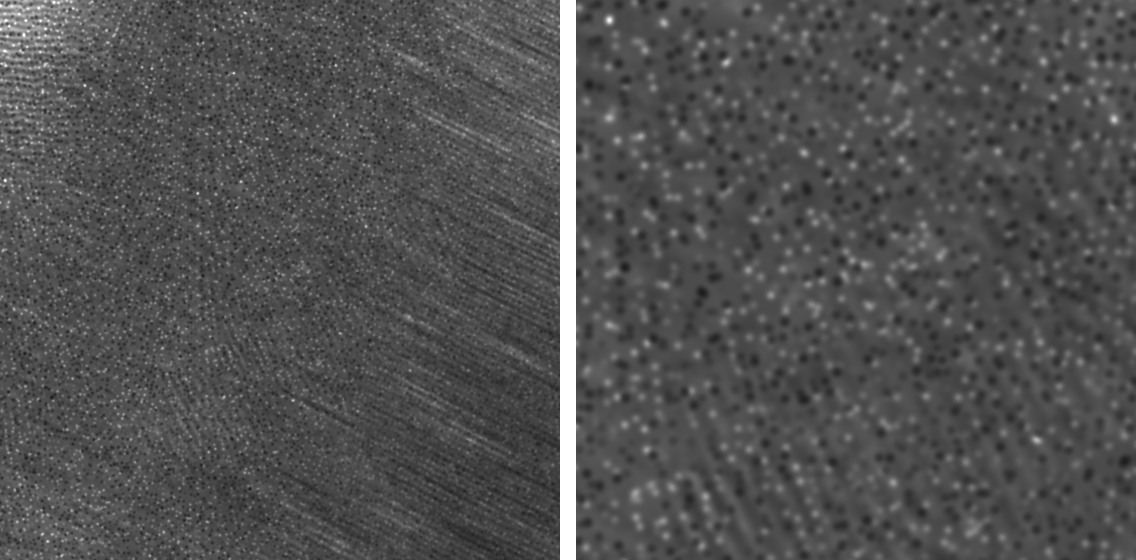
Left, the full canvas; right, a detail of the centre.
Reproduce this texture procedurally as a Shadertoy shader.

```glsl
#define BASE_GRAY 0.304
#define CONTRAST 0.175
#define GRAIN_FREQ 130.0
#define SLANT_FREQ 84.0
#define SLANT_ANGLE -0.47
#define STEEP_FREQ 68.0
#define STEEP_ANGLE -1.10
#define LEVEL_FREQ 74.0
#define LEVEL_ANGLE -0.04
#define TAU 6.2831853

vec3 hash3(vec2 cell) {
    vec3 q = fract(cell.xyx * vec3(0.1031, 0.1030, 0.0973));
    q += dot(q, q.yxz + 33.33);
    return fract((q.xxy + q.yzz) * q.zyx);
}

// Cellular noise: jittered soft spots of random sign, about unit deviation
float grain(vec2 p) {
    vec2 cell = floor(p), f = p - cell;
    float sum = 0.0;
    for (int y = -1; y <= 1; y++)
    for (int x = -1; x <= 1; x++) {
        vec2 offset = vec2(x, y);
        vec3 h = hash3(cell + offset + 300.0);
        vec2 d = offset + h.xy - f;
        float r2 = dot(d, d);
        sum += (2.0 * h.z - 1.0) * (1.0 - 2.5 * r2) * exp(-5.0 * r2);
    }
    return 3.9 * sum;
}

// Coordinates along (x) and across (y) a direction
vec2 turn(vec2 p, float angle) {
    float c = cos(angle), s = sin(angle);
    return vec2(c * p.x + s * p.y, c * p.y - s * p.x);
}

float glow(vec2 p, vec2 center, vec2 radius) {
    vec2 d = (p - center) / radius;
    return exp(-dot(d, d));
}

float segmentDistance(vec2 p, vec2 a, vec2 b) {
    vec2 ab = b - a;
    return length(p - a - ab * clamp(dot(p - a, ab) / dot(ab, ab), 0.0, 1.0));
}

// Slightly wandering parallel fringes
float fringes(vec2 q, float freq) {
    float wander = 0.7 * sin(23.0 * q.x + 9.0 * q.y) + 0.5 * sin(41.0 * q.y - 13.0 * q.x);
    return sin(TAU * freq * q.y + wander);
}

float shading(vec2 p) {
    float s = BASE_GRAY;
    s += 0.24 * glow(p, vec2(0.0, 1.0), vec2(0.17, 0.10));
    s += 0.09 * glow(p, vec2(0.0, 0.85), vec2(0.13, 0.28));
    s += 0.07 * glow(p, vec2(1.0, 0.93), vec2(0.22, 0.28));
    s += 0.06 * glow(p, vec2(0.08, 0.05), vec2(0.13, 0.10));
    s += 0.03 * glow(p, vec2(0.33, 0.25), vec2(0.14, 0.10));
    s -= 0.04 * glow(p, vec2(0.43, 0.15), vec2(0.10, 0.10));
    s -= 0.07 * glow(p, vec2(1.05, 0.0), vec2(0.40, 0.40));
    return s + 0.004 * grain(p * 9.0);
}

void mainImage(out vec4 fragColor, in vec2 fragCoord) {
    vec2 p = fragCoord / iResolution.xy;
    vec2 slant = turn(p, SLANT_ANGLE);
    vec2 steep = turn(p, STEEP_ANGLE);
    vec2 level = turn(p, LEVEL_ANGLE);

    // Regions of the three fringe families, with ragged borders
    float ragged = 0.02 * grain(p * 13.0);
    float edge = 0.47 + 0.27 * smoothstep(0.1, 0.6, p.y);
    float slantMask = smoothstep(-0.10, 0.16, p.x - edge + ragged);
    float band = segmentDistance(p, vec2(0.31, 0.22), vec2(0.73, 0.57));
    float steepMask = smoothstep(0.13, 0.02, band + ragged);
    float levelMask = smoothstep(0.30, 0.02, p.x + ragged) * smoothstep(0.50, 0.88, p.y);

    // Amorphous speckle, calmer inside the crystal
    float t = grain(p * GRAIN_FREQ) * (0.95 - 0.42 * slantMask - 0.15 * steepMask);
    t += 0.25 * grain(p * 48.0 + 17.0);

    // Slanted lattice: fringes, dots along them and long streaks
    float lines = fringes(slant, SLANT_FREQ);
    float dots = sin(TAU * 105.0 * slant.x + 0.5 * sin(30.0 * slant.y));
    float streaks = grain(slant * vec2(5.0, 78.0));
    float patches = 0.75 + 0.3 * grain(slant * vec2(4.0, 13.0));
    t += slantMask * (0.55 * patches * lines + 0.25 * dots * (0.6 + 0.4 * lines));
    t += (0.24 + 0.28 * slantMask) * streaks;

    // Steep fringes along the diagonal band, level ones in the upper left
    t += 0.75 * steepMask * fringes(steep, STEEP_FREQ) * (0.7 + 0.3 * grain(p * 15.0 + 5.0));
    t += 1.05 * levelMask * fringes(level + vec2(0.0, 0.0015 * grain(p * 30.0)), LEVEL_FREQ);

    float gray = shading(p) * exp(CONTRAST * t);
    fragColor = vec4(vec3(clamp(gray, 0.0, 1.0)), 1.0);
}
```
